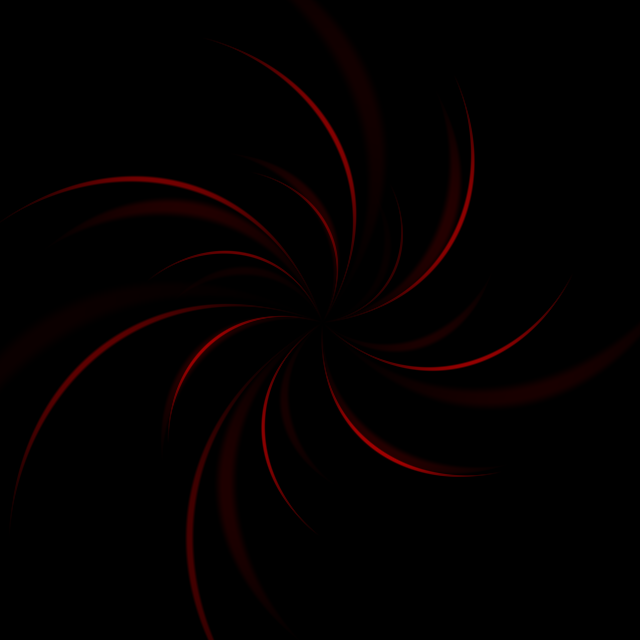
Write a three.js fragment shader that draws this background.

```glsl
varying vec2 vUv;

const float PI = 3.14159265;
const vec2 HUB = vec2(0.504, 0.496);
const vec3 CRIMSON = vec3(1.0, 0.0, 0.0);
const float SPOKES = 7.0;
const int MAX_ARMS = 13;

float wrapAngle(float a) {
  return mod(a + PI, 2.0 * PI) - PI;
}

// Bend of an arm, in radians, at fraction t of its length
float armBend(float t) {
  return radians(36.0 * t + 19.0 * t * t);
}

// Tangential drift per unit of radial travel
float armSlope(float t) {
  return t * radians(36.0 + 38.0 * t);
}

// Tapered curved blade: core is the solid share of its width
float blade(float radius, float angle, float baseAngle, float reach, float widthRatio, float core) {
  float t = radius / reach;
  if (t >= 1.0) return 0.0;
  float slope = armSlope(t);
  float offset = wrapAngle(angle - baseAngle - armBend(t));
  float dist = abs(offset) * radius / sqrt(1.0 + slope * slope);
  float taper = sin(PI * pow(t, 1.4));
  float halfWidth = max(widthRatio * reach * taper, 0.0018);
  return taper * (1.0 - smoothstep(core, 1.0, dist / halfWidth));
}

// Blades that step around the hub and lengthen as they go
// growth: first reach, linear and quadratic exponents
// turn: first angle, step, quadratic lag, in degrees
// glow: least and added brightness
float pinwheel(vec2 p, float count, vec3 growth, vec3 turn, vec2 glow, float widthRatio, float core) {
  float radius = length(p);
  float angle = atan(p.y, p.x);
  float light = 0.0;
  for (int i = 0; i < MAX_ARMS; i++) {
    float n = float(i);
    if (n >= count) break;
    float reach = growth.x * exp(n * (growth.y + growth.z * n));
    float baseAngle = radians(turn.x + n * (turn.y - turn.z * n));
    float strength = glow.x + glow.y * sin(PI * n / (count - 0.5));
    light += strength * blade(radius, angle, baseAngle, reach, widthRatio, core);
  }
  return light;
}

void main() {
  vec2 p = vUv - HUB;
  float spokeStep = 360.0 / SPOKES;

  // Broad dim blades
  float shade = pinwheel(p, 13.0, vec3(0.219, 0.07, 0.0025),
    vec3(14.0, 2.0 * spokeStep, 0.1), vec2(0.03, 0.11), 0.041, 0.2);

  // Narrow bright blades
  float streak = pinwheel(p, 12.0, vec3(0.241, 0.075, 0.0015),
    vec3(9.0, spokeStep, 0.04), vec2(0.22, 0.36), 0.0125, 0.25);

  gl_FragColor = vec4(CRIMSON * min(shade + streak, 0.62), 1.0);
}
```
